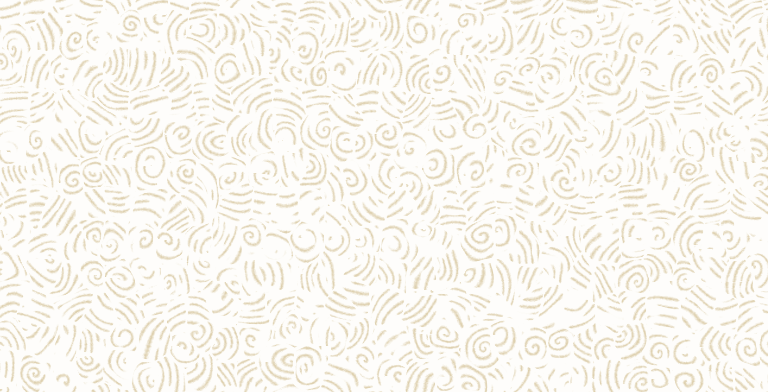
Give the GLSL for this pattern, as a WebGL 1 fragment shader.

```glsl
precision highp float;
// Pale damask paper: fine golden scrolls and arc bundles in rows divided by flatter strokes.
uniform vec2 u_resolution;

#define CELLS 14.5        // scrolls per canvas height
#define ROWS 4.06         // ornament rows per canvas height
#define SPACING 0.27      // distance between strokes, in cells
#define WARP 0.28         // waviness of the strokes, in cells
#define HALF_WIDTH 0.0025 // stroke half width
#define SOFTNESS 0.0035   // stroke edge blur
#define ROUGHNESS 0.0022  // stroke edge grain
#define BREAKS 0.24       // share of gaps along the strokes
#define PAPER vec3(0.996, 0.993, 0.984)
#define INK vec3(0.872, 0.818, 0.690)

const float TAU = 6.2831853;
const vec2 STRETCH = vec2(1.0, 0.8); // makes the cells taller than wide

float hash(vec2 p) {
  return fract(sin(dot(p, vec2(127.1, 311.7))) * 43758.5453);
}

float noise(vec2 p) {
  vec2 i = floor(p), f = fract(p);
  f = f * f * (3.0 - 2.0 * f);
  return mix(mix(hash(i), hash(i + vec2(1.0, 0.0)), f.x),
             mix(hash(i + vec2(0.0, 1.0)), hash(i + vec2(1.0, 1.0)), f.x), f.y);
}

// 1 on the seam between two ornament rows, 0 inside a row
float seam(float y) {
  float d = (fract(y * ROWS + 0.546) - 0.5) / 0.14;
  return exp(-d * d);
}

// Nearest jittered centre: xy = vector from it, z = gap to the cell border
vec3 nearestCell(vec2 q, out vec2 id) {
  float first = 9.0, second = 9.0;
  vec2 nearest = vec2(0.0);
  id = vec2(0.0);
  for (int j = -1; j <= 1; j++) {
    for (int i = -1; i <= 1; i++) {
      vec2 cell = floor(q) + vec2(float(i), float(j));
      vec2 jitter = vec2(hash(cell), hash(cell + 37.7)) - 0.5;
      vec2 d = q - cell - 0.5 - 0.8 * jitter;
      float r = length(d);
      if (r < first) {
        second = first;
        first = r;
        nearest = d;
        id = cell;
      } else {
        second = min(second, r);
      }
    }
  }
  return vec3(nearest, second - first);
}

void main() {
  vec2 p = gl_FragCoord.xy / u_resolution.y;
  vec2 q = p * CELLS;
  q += WARP * (vec2(noise(q * 1.2), noise(q * 1.2 + 41.3)) - 0.5);

  vec2 cell;
  vec3 near = nearestCell(q * STRETCH, cell);
  vec2 d = near.xy / STRETCH;

  // Eye of the spiral: inside the cell for a scroll, far off for an arc bundle
  float onSeam = step(0.5, seam((cell.y + 0.5) / (CELLS * STRETCH.y)));
  float h = hash(cell + 5.1);
  float reach = mix(1.7 * h * h, 1.5, onSeam);
  float heading = 1.8 * (hash(cell + 19.4) - 0.5) + 0.25 * TAU * onSeam;
  float side = hash(cell + 71.3) < 0.5 ? -1.0 : 1.0;
  d -= side * reach * vec2(cos(heading), sin(heading));

  // Spiral strands; the slope turns the phase into a distance
  float turn = hash(cell + 13.9) < 0.5 ? -1.0 : 1.0;
  float pitch = SPACING * mix(0.85, 1.2, hash(cell + 53.2));
  float r = max(length(d), 0.02);
  float phase = r / pitch + turn * atan(d.y, d.x) / TAU + hash(cell + 29.8);
  float slope = length(vec2(1.0 / pitch, 1.0 / (TAU * r)));
  float dist = abs(fract(phase) - 0.5) / (slope * CELLS);
  dist += ROUGHNESS * (noise(p * 330.0) - 0.5);

  // Each strand gets its own gaps and tapered ends
  float strand = floor(phase);
  float gaps = noise(q * 2.0 + strand * vec2(7.31, 3.17) + cell * 3.7);
  float taper = smoothstep(BREAKS, BREAKS + 0.2, gaps);
  float ragged = 0.12 * (hash(cell + strand * 3.3) - 0.5);
  taper *= smoothstep(0.02, 0.15, near.z + ragged);

  float width = HALF_WIDTH * taper * mix(0.75, 1.3, gaps);
  float soft = max(SOFTNESS, 0.7 / u_resolution.y);
  float ink = 1.0 - smoothstep(width - soft, width + soft, dist);
  ink *= smoothstep(0.0, 0.6, taper) * mix(0.75, 1.1, noise(p * 190.0 + 9.0));

  gl_FragColor = vec4(mix(PAPER, INK, clamp(ink, 0.0, 1.0)), 1.0);
}
```
